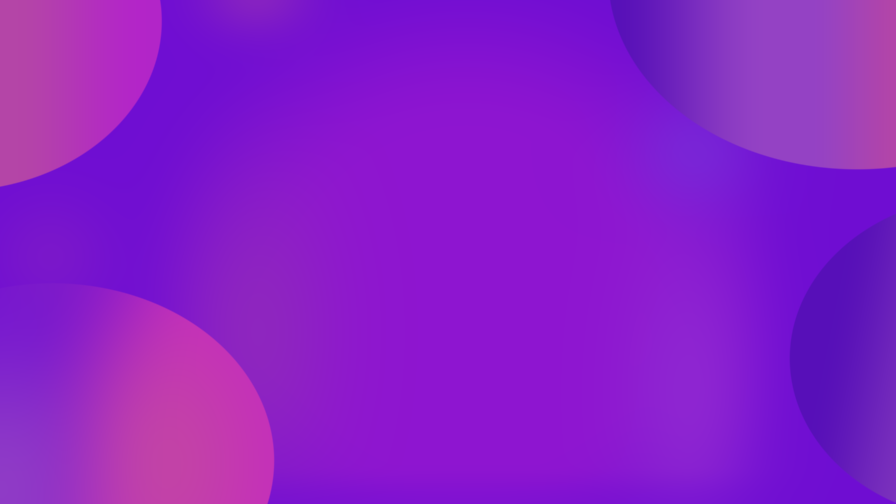
Give the GLSL for this background, as a Shadertoy shader.

```glsl
// Violet gradient backdrop with soft glows and four shaded ellipses at the corners.

// Layout: x spans 0..ASPECT, y spans 0..1; ellipses are (center, radii).
const float ASPECT = 16.0 / 9.0;
const vec4 TOP_LEFT     = vec4(-0.093, 0.958, 0.414, 0.337);
const vec4 TOP_RIGHT    = vec4(1.701, 1.046, 0.494, 0.382);
const vec4 BOTTOM_LEFT  = vec4(0.104, 0.086, 0.440, 0.352);
const vec4 BOTTOM_RIGHT = vec4(1.961, 0.289, 0.394, 0.324);
const vec4 CENTER_POOL  = vec4(0.926, 0.398, 0.670, 0.694);

// Palette
const vec3 BLUE_VIOLET = vec3(0.435, 0.052, 0.825);
const vec3 PURPLE      = vec3(0.555, 0.082, 0.815);
const vec3 PLUM        = vec3(0.560, 0.160, 0.735);
const vec3 ORCHID      = vec3(0.565, 0.160, 0.820);
const vec3 PERIWINKLE  = vec3(0.470, 0.180, 0.850);
const vec3 MAGENTA     = vec3(0.770, 0.170, 0.745);
const vec3 FUCHSIA     = vec3(0.700, 0.145, 0.785);
const vec3 ROSE        = vec3(0.705, 0.270, 0.655);
const vec3 HOT_ROSE    = vec3(0.765, 0.270, 0.640);
const vec3 LILAC       = vec3(0.580, 0.260, 0.770);
const vec3 DUSK        = vec3(0.490, 0.200, 0.740);
const vec3 INDIGO      = vec3(0.340, 0.060, 0.720);

// Gaussian falloff around an elliptical center.
float glow(vec2 p, vec2 center, vec2 radii) {
    vec2 d = (p - center) / radii;
    return exp(-dot(d, d));
}

// Antialiased coverage of an ellipse, from an approximate distance.
float ellipse(vec2 p, vec4 e) {
    vec2 d = (p - e.xy) / e.zw;
    float k = length(d);
    float dist = k * (k - 1.0) / max(length(d / e.zw), 1e-4);
    float pixel = 1.0 / iResolution.y;
    return 1.0 - smoothstep(-pixel, pixel, dist);
}

vec3 backdrop(vec2 p) {
    float q = length((p - CENTER_POOL.xy) / CENTER_POOL.zw);
    vec3 col = mix(BLUE_VIOLET, PURPLE, 1.0 - smoothstep(0.5, 1.02, q));
    col = mix(col, PLUM, 0.85 * glow(p, vec2(0.51, 0.34), vec2(0.16, 0.30)));
    col = mix(col, ORCHID, 0.85 * glow(p, vec2(1.37, 0.22), vec2(0.14, 0.32)));
    col = mix(col, PERIWINKLE, 0.65 * glow(p, vec2(1.38, 0.70), vec2(0.13, 0.12)));
    col = mix(col, PLUM, 0.75 * glow(p, vec2(0.51, 1.01), vec2(0.11, 0.08)));
    col = mix(col, PLUM, 0.35 * glow(p, vec2(0.10, 0.49), vec2(0.12, 0.12)));
    return mix(col, BLUE_VIOLET, 0.4 * (1.0 - smoothstep(0.0, 0.08, p.y)));
}

void mainImage(out vec4 fragColor, in vec2 fragCoord) {
    vec2 p = fragCoord / iResolution.xy * vec2(ASPECT, 1.0);
    vec3 col = backdrop(p);

    // Top left: rose to fuchsia
    vec3 fill = mix(ROSE, FUCHSIA, smoothstep(0.02, 0.29, p.x));
    col = mix(col, fill, ellipse(p, TOP_LEFT));

    // Top right: indigo through lilac to rose
    fill = mix(INDIGO, LILAC, smoothstep(1.20, 1.53, p.x));
    fill = mix(fill, ROSE, smoothstep(1.60, 1.80, p.x));
    col = mix(col, fill, ellipse(p, TOP_RIGHT));

    // Bottom left: emerges from the backdrop into magenta
    fill = mix(col, MAGENTA, smoothstep(-0.03, 0.33, p.x - 0.25 * p.y));
    fill = mix(fill, HOT_ROSE, 0.9 * glow(p, vec2(0.33, 0.08), vec2(0.18, 0.26)));
    fill = mix(fill, LILAC, 0.85 * glow(p, vec2(0.0, 0.03), vec2(0.18, 0.28)));
    col = mix(col, fill, ellipse(p, BOTTOM_LEFT));

    // Bottom right: indigo to dusky violet
    fill = mix(INDIGO, DUSK, smoothstep(1.57, 1.81, p.x - 0.2 * p.y));
    col = mix(col, fill, ellipse(p, BOTTOM_RIGHT));

    fragColor = vec4(col, 1.0);
}
```
